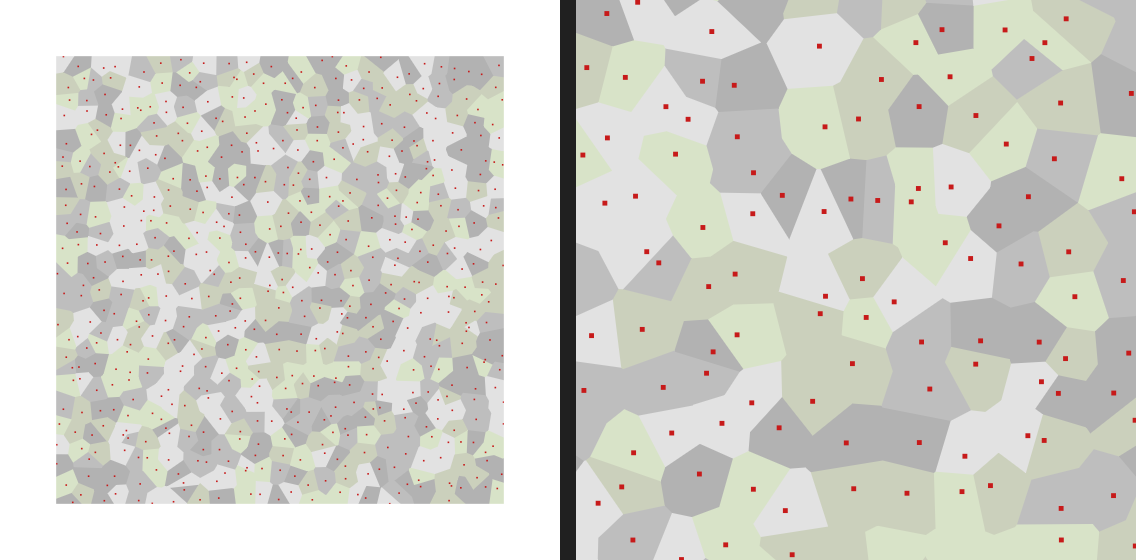
Left, the full canvas; right, a detail of the centre.
Write a WebGL 2 fragment shader that draws this pattern.

```glsl
#version 300 es
precision highp float;
// Draws a square mosaic of pale Voronoi cells, each with a small red seed, on white.

uniform vec2 u_resolution;
out vec4 fragColor;

const float MARGIN = 0.1003;      // white border, in canvas units
const float CELLS = 25.0;         // seeds along each side of the mosaic
const float JITTER = 1.0;         // 0 = regular grid, 1 = fully scattered
const float SEED_HALF = 0.00145;  // half side of a seed mark, in canvas units
const vec3 PAPER = vec3(1.0);
const vec3 SEED_RED = vec3(0.78, 0.10, 0.10);
const vec3 PALETTE[5] = vec3[5](
    vec3(0.847, 0.890, 0.784),    // light green
    vec3(0.796, 0.816, 0.737),    // sage
    vec3(0.698),                  // dark grey
    vec3(0.747),                  // mid grey
    vec3(0.886)                   // pale grey
);

// Integer hash: three independent values in 0..1 per grid cell
vec3 hash3(vec2 cell) {
    uvec3 v = uvec3(uint(cell.x), uint(cell.y), 17u) * 1664525u + 1013904223u;
    v.x += v.y * v.z; v.y += v.z * v.x; v.z += v.x * v.y;
    v ^= v >> 16u;
    v.x += v.y * v.z; v.y += v.z * v.x; v.z += v.x * v.y;
    return vec3(v >> 8u) / 16777216.0;
}

vec3 cellColor(float pick) {
    return PALETTE[min(int(pick * 5.0), 4)];
}

// Antialiased coverage of a centred square
float boxCoverage(vec2 p, float halfSide, float pixel) {
    vec2 c = clamp((halfSide - abs(p)) / pixel + 0.5, 0.0, 1.0);
    return c.x * c.y;
}

void main() {
    float canvas = min(u_resolution.x, u_resolution.y);
    float pixel = 1.0 / canvas;
    vec2 uv = (gl_FragCoord.xy - 0.5 * u_resolution) / canvas + 0.5;
    float side = 1.0 - 2.0 * MARGIN;
    float cellSize = side / CELLS;
    vec2 grid = (uv - MARGIN) / cellSize;
    vec2 home = clamp(floor(grid), 0.0, CELLS - 1.0);

    // Two nearest seeds; none lie outside the mosaic
    float nearDist = 1e5, nextDist = 1e5;
    vec2 nearOffset = vec2(0.0), nextOffset = vec2(1.0);
    float nearPick = 0.0, nextPick = 0.0;
    for (int y = -2; y <= 2; y++) {
        for (int x = -2; x <= 2; x++) {
            vec2 cell = home + vec2(x, y);
            if (any(lessThan(cell, vec2(0.0))) ||
                any(greaterThanEqual(cell, vec2(CELLS)))) continue;
            vec3 h = hash3(cell);
            vec2 offset = cell + 0.5 + JITTER * (h.xy - 0.5) - grid;
            float dist = dot(offset, offset);
            if (dist < nearDist) {
                nextDist = nearDist; nextOffset = nearOffset; nextPick = nearPick;
                nearDist = dist; nearOffset = offset; nearPick = h.z;
            } else if (dist < nextDist) {
                nextDist = dist; nextOffset = offset; nextPick = h.z;
            }
        }
    }

    // Flat cells, blended across one pixel at their shared border
    vec2 between = nextOffset - nearOffset;
    float edge = 0.5 * (nextDist - nearDist) / max(length(between), 1e-4);
    float spill = clamp(0.5 - edge * cellSize / pixel, 0.0, 0.5);
    vec3 color = mix(cellColor(nearPick), cellColor(nextPick), spill);

    // Seed marks, then the white border
    color = mix(color, SEED_RED, boxCoverage(nearOffset * cellSize, SEED_HALF, pixel));
    color = mix(PAPER, color, boxCoverage(uv - 0.5, 0.5 * side, pixel));
    fragColor = vec4(color, 1.0);
}
```
